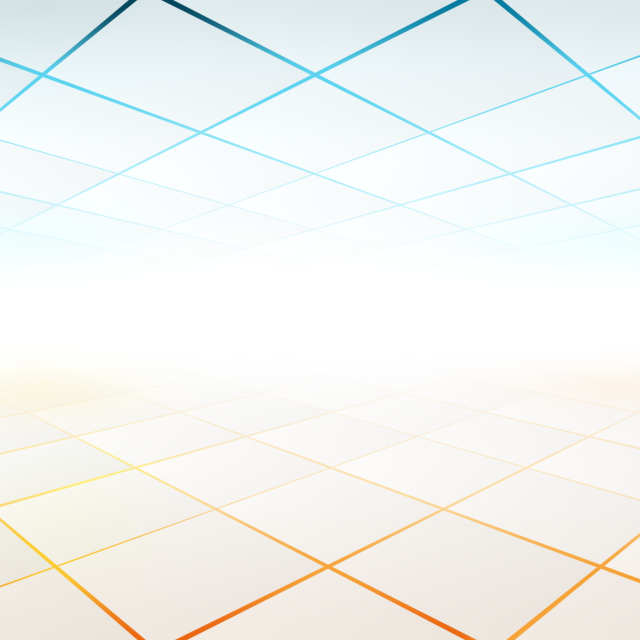
Write a three.js fragment shader that draws this background.

```glsl
// Two tiled planes, a cool ceiling and a warm floor, receding into white haze.
// Each plane is a diagonal grid in perspective; the seams are measured as true
// distances on the canvas, so they stay smooth and taper with depth.

#define TILE_WIDTH 0.7757
#define TILE_DEPTH 0.7142
#define NEAR_ROW 1.8217
#define SEAM_WIDTH 0.0095
#define SEAM_SOFTNESS 0.0013
#define THIN_SEAM 0.42
#define TILE_CONTRAST 0.014
#define SHEEN 0.016

varying vec2 vUv;

float hash(vec2 p) {
  return fract(sin(dot(p, vec2(127.1, 311.7))) * 43758.55);
}

// Soft round spot with separate horizontal and vertical radii
float glow(vec2 p, vec2 center, vec2 radius) {
  vec2 q = (p - center) / radius;
  return exp(-dot(q, q));
}

// Diagonal grid coordinates at offset x from the vanishing point, at height d
vec2 gridAt(float x, float d, float shift) {
  float across = (x / d - shift) / TILE_WIDTH;
  float depth = (1.0 / d - NEAR_ROW) / TILE_DEPTH;
  return vec2(across + depth, across - depth);
}

// Coverage of both seam families; one line in each family is thinner
float seams(vec2 grid, float x, float d, vec2 thinLines) {
  vec2 line = floor(grid + 0.5);
  vec2 slopeY = (vec2(x / TILE_WIDTH) + vec2(1.0, -1.0) / TILE_DEPTH) / (d * d);
  float slopeX = 1.0 / (d * TILE_WIDTH);
  vec2 dist = abs(grid - line) / sqrt(slopeY * slopeY + slopeX * slopeX);
  vec2 isThin = 1.0 - step(0.5, abs(line - thinLines));
  vec2 halfWidth = SEAM_WIDTH * d * d * mix(vec2(1.0), vec2(THIN_SEAM), isThin);
  vec2 cover = 1.0 - smoothstep(halfWidth - SEAM_SOFTNESS, halfWidth + SEAM_SOFTNESS, dist);
  return max(cover.x, cover.y);
}

// Small tone change from tile to tile, with a sheen across each one
float tileTone(vec2 grid, float d) {
  vec2 local = fract(grid);
  float tone = (hash(floor(grid)) - 0.5) * TILE_CONTRAST;
  tone -= (local.x + local.y - 1.0) * SHEEN;
  return tone * smoothstep(0.2, 0.4, d);
}

vec3 ceilingColor(vec2 p) {
  float d = p.y - 0.334;
  float x = p.x - 0.4896;
  vec2 grid = gridAt(x, d, 0.005);

  // Panels
  vec3 color = mix(vec3(1.0), vec3(0.97, 0.985, 0.99), smoothstep(0.22, 0.38, d));
  color = mix(color, vec3(0.925, 0.96, 0.97), smoothstep(0.4, 0.58, d));
  color = mix(color, vec3(0.86, 0.905, 0.915), smoothstep(0.54, 0.69, d));
  color -= vec3(0.04, 0.02, 0.02) * glow(p, vec2(0.0, 1.0), vec2(0.2, 0.12));
  color += tileTone(grid, d);

  // Side haze
  float haze = glow(p, vec2(0.0, 0.625), vec2(0.2, 0.045))
             + glow(p, vec2(1.0, 0.62), vec2(0.25, 0.045));
  color -= vec3(0.05, 0.0, 0.0) * haze;

  // Seams
  vec3 seam = mix(vec3(0.62, 0.92, 0.98), vec3(0.36, 0.83, 0.94), smoothstep(0.4, 0.54, d));
  vec3 teal = mix(vec3(0.01, 0.27, 0.36), vec3(0.02, 0.48, 0.62), smoothstep(0.27, 0.65, p.x));
  seam = mix(seam, teal, smoothstep(0.545, 0.665, d));
  float cover = seams(grid, x, d, vec2(1.0, -2.0)) * smoothstep(0.23, 0.45, d);
  return mix(color, seam, cover);
}

vec3 floorColor(vec2 p) {
  float d = 0.6635 - p.y;
  float x = p.x - 0.5286;
  vec2 grid = gridAt(x, d, -0.029);

  // Panels
  vec3 color = mix(vec3(1.0), vec3(0.972, 0.968, 0.96), smoothstep(0.2, 0.35, d));
  color = mix(color, vec3(0.938, 0.91, 0.882), smoothstep(0.35, 0.68, d));
  color -= vec3(0.01, 0.0, 0.04) * glow(p, vec2(0.1, 0.18), vec2(0.13, 0.09));
  color += tileTone(grid, d);

  // Side haze
  color -= vec3(0.0, 0.015, 0.09) * glow(p, vec2(0.06, 0.385), vec2(0.15, 0.04));
  color -= vec3(0.0, 0.03, 0.06) * glow(p, vec2(1.0, 0.395), vec2(0.2, 0.035));

  // Seams
  vec3 seam = mix(vec3(0.99, 0.87, 0.66), vec3(0.96, 0.64, 0.22), smoothstep(0.42, 0.56, d));
  float ember = smoothstep(0.55, 0.66, d) * (1.0 - smoothstep(0.7, 0.8, p.x));
  seam = mix(seam, vec3(0.92, 0.4, 0.07), ember);
  seam = mix(seam, vec3(0.99, 0.82, 0.18), 0.9 * glow(p, vec2(0.08, 0.14), vec2(0.12, 0.09)));
  seam = mix(seam, vec3(1.0, 0.94, 0.45), 0.9 * glow(p, vec2(0.14, 0.26), vec2(0.12, 0.07)));
  float cover = seams(grid, x, d, vec2(2.0, -1.0)) * smoothstep(0.22, 0.43, d);
  return mix(color, seam, cover);
}

void main() {
  vec3 color = vUv.y > 0.5 ? ceilingColor(vUv) : floorColor(vUv);
  gl_FragColor = vec4(clamp(color, 0.0, 1.0), 1.0);
}
```
